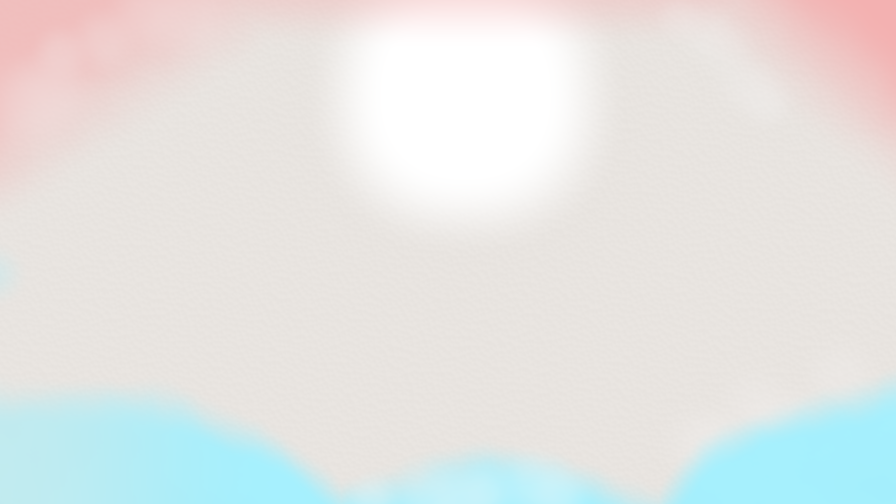
Write a WebGL 2 fragment shader that draws this background.

```glsl
#version 300 es
precision highp float;

uniform vec2 u_resolution;
out vec4 outColor;

#define PAPER vec3(0.910, 0.894, 0.878)
#define ROSE vec3(0.955, 0.685, 0.685)
#define AQUA vec3(0.640, 0.940, 0.995)
#define MIST vec3(0.945, 0.935, 0.930)
#define SUN_CENTER vec2(0.924, 0.812)
#define SUN_CORE 0.155
#define SUN_EDGE 0.325
#define GRAIN_SCALE 95.0
#define GRAIN_DEPTH 0.016
#define WISP_DEPTH 0.020

vec2 hash2(vec2 p) {
    vec2 q = vec2(dot(p, vec2(127.1, 311.7)), dot(p, vec2(269.5, 183.3)));
    return fract(sin(q) * 43758.55);
}

// Distance to the nearest jittered cell point
float cellular(vec2 p) {
    vec2 cell = floor(p), f = fract(p);
    float nearest = 2.0;
    for (int y = -1; y <= 1; y++) {
        for (int x = -1; x <= 1; x++) {
            vec2 o = vec2(x, y);
            nearest = min(nearest, length(o + hash2(cell + o) - f));
        }
    }
    return nearest;
}

// Layered, rotated sines, roughly -1 to 1
float wisps(vec2 p) {
    float sum = 0.0, amp = 0.5;
    p *= 13.0;
    for (int i = 0; i < 4; i++) {
        sum += amp * sin(p.x + 1.4 * sin(p.y + float(i))) * cos(0.8 * p.y);
        p = mat2(1.4, 1.1, -1.1, 1.4) * p + 2.3;
        amp *= 0.55;
    }
    return sum;
}

// Soft puffs scattered along a segment
float puffTrail(vec2 p, vec2 a, vec2 b, float radius) {
    float clear = 1.0;
    for (int i = 0; i < 6; i++) {
        vec2 jitter = hash2(vec2(float(i), a.x * 7.0)) - 0.5;
        vec2 center = mix(a, b, float(i) / 5.0) + jitter * radius * 0.6;
        float r = radius * (0.8 + 0.5 * jitter.x);
        clear *= 1.0 - 0.5 * smoothstep(r, 0.15 * r, length(p - center));
    }
    return 1.0 - clear;
}

// Embossed paper fibre, lit from above
vec3 paper(vec2 p) {
    vec2 q = p * GRAIN_SCALE;
    float relief = cellular(q) - cellular(q + vec2(0.15, 0.35));
    return PAPER + GRAIN_DEPTH * relief;
}

vec3 addSun(vec3 color, vec2 p) {
    vec2 d = abs(p - SUN_CENTER);
    float dist = pow(pow(d.x, 2.3) + pow(d.y, 2.3), 1.0 / 2.3);
    return mix(color, vec3(1.0), 1.0 - smoothstep(SUN_CORE, SUN_EDGE, dist));
}

// Rose haze in the upper corners and along the top edge
vec3 addRose(vec3 color, vec2 p, float wobble) {
    float left = p.y - 0.60 - 0.66 * p.x + wobble;
    float right = p.y - 1.0 + 0.84 * (p.x - 1.33) + wobble;
    float top = 0.42 * smoothstep(0.90, 1.03, p.y);
    float haze = 0.70 * smoothstep(-0.06, 0.22, left);
    haze = max(haze, 0.95 * smoothstep(-0.05, 0.32, right));
    color = mix(color, ROSE, max(haze, top));
    float streak = puffTrail(p, vec2(0.02, 0.79), vec2(0.36, 0.97), 0.12);
    float puffs = puffTrail(p, vec2(1.35, 0.96), vec2(1.53, 0.78), 0.075);
    return mix(color, MIST, 0.55 * max(streak, puffs));
}

// Aqua cloud banks along the bottom
vec3 addAqua(vec3 color, vec2 p, float wobble) {
    float fromLeft = max(p.x - 0.18, 0.0);
    float fromRight = max(1.778 - p.x, 0.0);
    float leftTop = 0.225 - 0.8 * fromLeft * fromLeft;
    float rightTop = 0.235 - 0.2 * fromRight - 2.5 * pow(fromRight, 4.0);
    float middleOffset = (p.x - 0.97) / 0.26;
    float middleTop = 0.095 * exp(-middleOffset * middleOffset);

    float rightPuffs = puffTrail(p, vec2(1.37, 0.14), vec2(1.65, 0.225), 0.10);
    color = mix(color, MIST, 0.6 * rightPuffs);

    float depth = max(max(leftTop, rightTop), middleTop) - p.y + wobble;
    float bank = smoothstep(-0.035, 0.07, depth);
    vec3 tint = mix(vec3(0.75, 0.92, 0.94), AQUA, smoothstep(0.0, 0.55, p.x));
    tint += 0.25 * wobble;
    color = mix(color, tint, 0.97 * bank);

    float foam = puffTrail(p, vec2(0.76, 0.02), vec2(1.12, 0.015), 0.10);
    color = mix(color, vec3(0.90, 0.96, 0.97), 0.75 * foam);
    float stray = smoothstep(0.07, 0.0, length(p - vec2(-0.01, 0.455)));
    return mix(color, AQUA, 0.25 * stray);
}

void main() {
    vec2 p = gl_FragCoord.xy / u_resolution.y;
    float wobble = WISP_DEPTH * wisps(p);
    vec3 color = addSun(paper(p), p);
    color = addRose(color, p, wobble);
    color = addAqua(color, p, wobble);
    outColor = vec4(clamp(color, 0.0, 1.0), 1.0);
}
```
